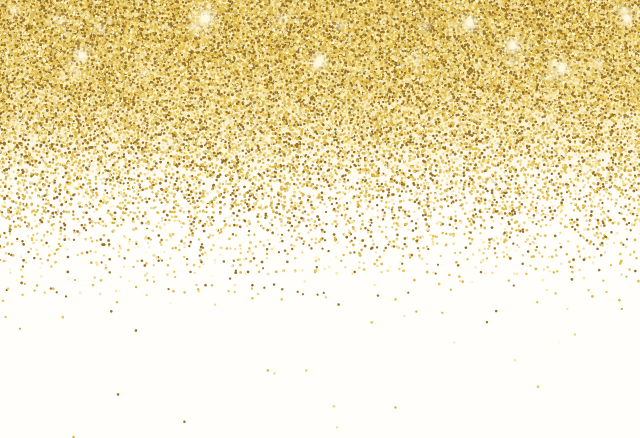
Give the GLSL for this background, as a Shadertoy shader.

```glsl
// Gold glitter falling from a dense, glowing top edge into clean white space.

const vec3 WHITE = vec3(1.0, 0.995, 0.985);
const vec3 CREAM = vec3(0.99, 0.95, 0.78);
const vec3 PALE_GOLD = vec3(0.96, 0.88, 0.57);
const vec3 GOLD = vec3(0.89, 0.75, 0.30);
const vec3 BRONZE = vec3(0.61, 0.45, 0.15);

const int LAYERS = 10;
const float CELL = 0.0105;
const float DOT_RADIUS = 0.0029;

// Sine-free hash: three values in 0..1
vec3 hash3(vec2 p) {
    vec3 q = fract(vec3(p.xyx) * vec3(0.1031, 0.1030, 0.0973));
    q += dot(q, q.yxz + 33.33);
    return fract((q.xxy + q.yzz) * q.zyx);
}

// Smooth value noise
float noise(vec2 p) {
    vec2 cell = floor(p);
    vec2 f = fract(p);
    f = f * f * (3.0 - 2.0 * f);
    float low = mix(hash3(cell).x, hash3(cell + vec2(1, 0)).x, f.x);
    float high = mix(hash3(cell + vec2(0, 1)).x, hash3(cell + vec2(1, 1)).x, f.x);
    return mix(low, high, f.y);
}

// Chance that a cell holds a dot, rising with height
float dotChance(vec2 p) {
    float height = clamp((p.y - 0.24) / 0.76, 0.0, 1.0);
    return 1.2 * pow(height, 2.3) * mix(0.8, 1.2, noise(p * 22.0));
}

// Weighted choice from the metallic palette
vec3 glitterColor(float pick) {
    vec3 color = pick < 0.23 ? BRONZE : GOLD;
    color = pick > 0.62 ? PALE_GOLD : color;
    return pick > 0.87 ? CREAM : color;
}

// One rotated grid of jittered dots painted over the base colour
vec3 glitterLayer(vec3 base, vec2 p, float layer, float pixel) {
    float angle = 0.4 + layer * 1.37;
    mat2 turn = mat2(cos(angle), sin(angle), -sin(angle), cos(angle));
    vec2 q = turn * p / CELL + layer * 17.3;
    vec2 id = floor(q) + 300.0 + layer * 531.0;
    vec3 place = hash3(id);
    vec3 look = hash3(id + 97.0);

    vec2 offset = fract(q) - 0.5 - (place.xy - 0.5) * 0.34;
    vec2 center = p - (offset * turn) * CELL;
    float present = step(place.z, dotChance(center));
    float radius = DOT_RADIUS * mix(0.8, 1.1, look.y);
    float mask = clamp(0.5 + (radius - length(offset) * CELL) / pixel, 0.0, 1.0);
    vec3 color = glitterColor(look.x) * mix(0.92, 1.04, look.z);
    return mix(base, color, mask * present);
}

// Bright core with a soft halo
float glow(vec2 p, vec2 center, float size) {
    float d = length(p - center) / size;
    return 0.8 * exp(-d * d * 3.5) + 0.38 * exp(-d * d * 0.8);
}

// Faint small glows scattered over the upper band
float scatteredGlows(vec2 p) {
    float sum = 0.0;
    vec2 q = p / 0.1;
    for (int y = -1; y <= 1; y++) {
        for (int x = -1; x <= 1; x++) {
            vec2 id = floor(q) + vec2(x, y);
            vec3 h = hash3(id + 41.0);
            float strength = step(0.45, h.z) * smoothstep(0.7, 0.85, id.y * 0.1 + 0.05);
            sum += 0.5 * strength * glow(q, id + 0.2 + 0.6 * h.xy, 0.1 + 0.1 * h.z);
        }
    }
    return sum;
}

void mainImage(out vec4 fragColor, in vec2 fragCoord) {
    float pixel = 1.0 / iResolution.y;
    vec2 p = fragCoord * pixel;

    // Warm wash behind the glitter
    vec3 color = mix(WHITE, PALE_GOLD, 0.85 * smoothstep(0.5, 0.95, p.y));

    for (int i = 0; i < LAYERS; i++) {
        color = glitterLayer(color, p, float(i), pixel);
    }

    // Focal glows, then the minor ones
    float light = glow(p, vec2(0.470, 0.958), 0.026);
    light += glow(p, vec2(0.187, 0.874), 0.019);
    light += glow(p, vec2(0.730, 0.863), 0.019);
    light += glow(p, vec2(1.072, 0.947), 0.023);
    light += glow(p, vec2(1.171, 0.895), 0.022);
    light += glow(p, vec2(1.282, 0.844), 0.021);
    light += glow(p, vec2(1.432, 0.958), 0.018);
    light += scatteredGlows(p);
    color = mix(color, vec3(1.0, 0.98, 0.88), clamp(light, 0.0, 0.97));

    fragColor = vec4(clamp(color, 0.0, 1.0), 1.0);
}
```
